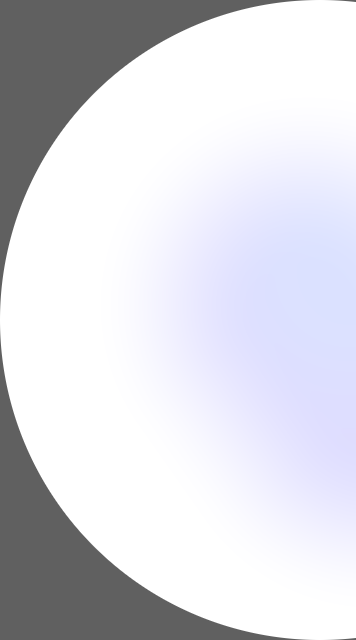
A Shadertoy shader for this background:

```glsl
// A white disc on flat grey, cropped at the right, holding a soft violet-blue glow.
// The glow fades with distance from a slanted segment; a round tint turns its
// upper right from lavender to blue. All lengths are in canvas heights.

#define DISC_CENTER vec2(0.5, 0.5)
#define DISC_RADIUS 0.5
#define GLOW_TOP    vec2(0.482, 0.523)
#define GLOW_BOTTOM vec2(0.586, 0.375)
#define GLOW_INNER  0.065
#define GLOW_OUTER  0.345
#define BLUE_CENTER vec2(0.547, 0.575)
#define BLUE_INNER  0.05
#define BLUE_OUTER  0.27

const vec3 GREY     = vec3(0.376);
const vec3 WHITE    = vec3(1.0);
const vec3 LAVENDER = vec3(0.873, 0.868, 0.998);
const vec3 BLUE     = vec3(0.860, 0.884, 1.0);

float segmentDistance(vec2 p, vec2 a, vec2 b) {
    vec2 ab = b - a;
    float t = clamp(dot(p - a, ab) / dot(ab, ab), 0.0, 1.0);
    return length(p - a - ab * t);
}

// One inside the inner distance, falling smoothly to zero at the outer one
float falloff(float inner, float outer, float d) {
    return 1.0 - smoothstep(inner, outer, d);
}

void mainImage(out vec4 fragColor, in vec2 fragCoord) {
    vec2 p = fragCoord / iResolution.y;
    float pixel = 1.0 / iResolution.y;

    // Glow inside the disc
    float blueness = falloff(BLUE_INNER, BLUE_OUTER, distance(p, BLUE_CENTER));
    vec3 tint = mix(LAVENDER, BLUE, blueness);
    float glow = falloff(GLOW_INNER, GLOW_OUTER,
                         segmentDistance(p, GLOW_TOP, GLOW_BOTTOM));
    vec3 disc = mix(WHITE, tint, glow);

    // Disc with an antialiased rim over the backdrop
    float rim = distance(p, DISC_CENTER) - DISC_RADIUS;
    float coverage = clamp(0.5 - rim / pixel, 0.0, 1.0);
    fragColor = vec4(mix(GREY, disc, coverage), 1.0);
}
```
